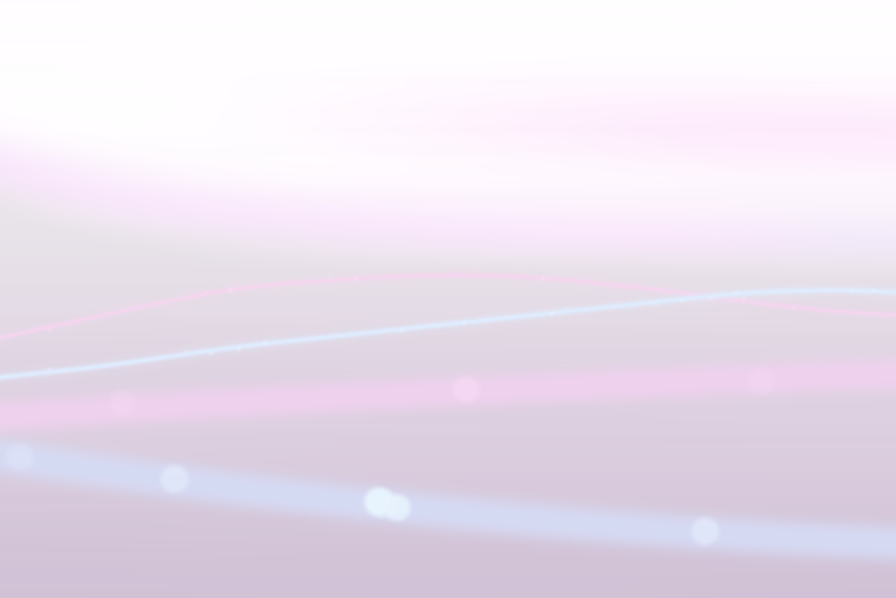
Write a WebGL 1 fragment shader that draws this background.

```glsl
precision highp float;
// Pale mist over a mauve ground, crossed by two soft ribbons and two thin threads.
// Gaussian bands blend the sky; curves in x place the ribbons, threads,
// bokeh discs and hashed sparkles. Heights are fractions of the canvas.
uniform vec2 u_resolution;

float hash(vec2 p) {
  vec3 q = fract(vec3(p.xyx) * vec3(0.1031, 0.1030, 0.0973));
  q += dot(q, q.yzx + 33.33);
  return fract((q.x + q.y) * q.z);
}

float noise(vec2 p) {
  vec2 i = floor(p), f = fract(p);
  f = f * f * (3.0 - 2.0 * f);
  return mix(mix(hash(i), hash(i + vec2(1, 0)), f.x),
             mix(hash(i + vec2(0, 1)), hash(i + vec2(1, 1)), f.x), f.y);
}

// Bell-shaped falloff: 1 at d = 0, fading over the given width
float glow(float d, float width) {
  return exp(-d * d / (width * width));
}

// Flat-topped band with soft borders
float ribbon(float d, float width) {
  return exp(-pow(abs(d) / width, 3.0));
}

// Heights of the four curves
float pinkThread(float x) {
  float rise = max(0.25 - x, 0.0);
  return 0.506 + 0.034 * cos(5.818 * (x - 0.51)) - 0.6 * rise * rise
       + 0.006 * glow(x - 0.27, 0.09);
}

float blueThread(float x) {
  float bend = max(x - 0.78, 0.0);
  return 0.369 + 0.16 * x + 0.009 * smoothstep(0.08, 0.3, x) - 0.55 * bend * bend;
}

float pinkRibbon(float x) {
  return 0.304 + 0.09 * x - 0.019 * x * x;
}

float blueRibbon(float x) {
  return 0.238 - 0.2325 * x + 0.0865 * x * x;
}

float disc(vec2 p, vec2 center, float radius) {
  return 1.0 - smoothstep(radius * 0.6, radius * 1.15, length(p - center));
}

// Small dots scattered near a thread, one per cell in x
float sparkles(vec2 p, float aspect, float height, float seed) {
  float cell = floor(p.x * 32.0);
  float pick = hash(vec2(cell, seed));
  float x = (cell + 0.2 + 0.6 * hash(vec2(cell, seed + 7.0))) / 32.0;
  float lift = 0.012 * (hash(vec2(cell, seed + 13.0)) - 0.5);
  vec2 d = vec2((p.x - x) * aspect, p.y - height - lift);
  return smoothstep(0.4, 1.0, pick) * glow(length(d), 0.0035);
}

void main() {
  vec2 uv = gl_FragCoord.xy / u_resolution;
  float aspect = u_resolution.x / u_resolution.y;
  vec2 p = vec2(uv.x * aspect, uv.y);
  float x = uv.x, y = uv.y;

  // Ground: mauve below, paler grey toward the horizon
  vec3 ground = mix(vec3(0.82, 0.76, 0.84), vec3(0.863, 0.812, 0.876), smoothstep(0.0, 0.32, y));
  ground = mix(ground, vec3(0.91, 0.888, 0.914), smoothstep(0.26, 0.64, y));

  // Sky: white with a warm pink veil and a lilac band along the horizon
  float horizon = 0.565 + 0.115 * exp(-4.5 * x);
  float above = y - horizon + 0.012 * (noise(vec2(x * 3.0, y * 18.0)) - 0.5);
  vec3 sky = vec3(1.0, 0.994, 1.0);
  float veil = smoothstep(0.12, 0.85, x) * glow(y - 0.815 + 0.04 * x, 0.075);
  sky = mix(sky, vec3(0.994, 0.925, 0.99), veil);
  vec3 lilac = mix(vec3(0.975, 0.898, 0.985), vec3(0.945, 0.91, 0.975), smoothstep(0.72, 1.0, x));
  sky = mix(sky, lilac, 0.9 * glow(above - 0.03, 0.065));
  sky = mix(sky, vec3(0.99, 0.955, 0.99), 0.6 * smoothstep(0.2, 0.8, x) * glow(y - 0.675, 0.035));
  vec3 color = mix(ground, sky, smoothstep(-0.04, 0.05, above));

  // Faint horizontal streaks
  color += 0.006 * (noise(vec2(x * 2.0, y * 60.0)) - 0.5);

  // Broad ribbons
  color = mix(color, vec3(0.945, 0.82, 0.94), 0.85 * ribbon(y - pinkRibbon(x), 0.028));
  color = mix(color, vec3(0.835, 0.86, 0.96), 0.92 * ribbon(y - blueRibbon(x), 0.031));

  // Bokeh on the pink ribbon
  for (int i = 0; i < 3; i++) {
    float n = float(i);
    float at = 0.137 + 0.4105 * n - 0.027 * n * n;
    float lift = 0.01 - 0.007 * n;
    float d = disc(p, vec2(at * aspect, pinkRibbon(at) + lift), 0.025);
    color = mix(color, vec3(0.965, 0.85, 0.955), d * (i == 1 ? 0.75 : 0.4));
  }

  // Bokeh on the blue ribbon, with one bright double disc
  for (int i = 0; i < 4; i++) {
    float n = float(i);
    float at = 0.022 + 0.173 * n + 0.031 * n * (n - 1.0) + 0.01 * n * (n - 1.0) * (n - 2.0);
    vec2 center = vec2(at * aspect, blueRibbon(at) + 0.003);
    float d = disc(p, center, 0.026);
    color = mix(color, vec3(0.895, 0.92, 0.985), d * (i == 0 ? 0.35 : 0.75));
    if (i == 2) {
      float pair = max(disc(p, center + vec2(-0.011, 0.004), 0.027),
                       0.85 * disc(p, center + vec2(0.02, -0.006), 0.025));
      color = mix(color, vec3(0.91, 0.96, 0.995), 0.95 * pair);
    }
  }

  // Thin threads with a light halo, then their sparkles
  float pinkY = pinkThread(x), blueY = blueThread(x);
  color = mix(color, vec3(0.965, 0.835, 0.94), 0.75 * glow(y - pinkY, 0.0038) + 0.15 * glow(y - pinkY, 0.011));
  color = mix(color, vec3(0.875, 0.925, 0.995), 0.85 * glow(y - blueY, 0.0048) + 0.15 * glow(y - blueY, 0.013));
  color = mix(color, vec3(0.99, 0.89, 0.97), 0.6 * sparkles(uv, aspect, pinkY, 3.0));
  color = mix(color, vec3(0.92, 0.95, 1.0), 0.6 * sparkles(uv, aspect, blueY, 41.0));

  gl_FragColor = vec4(clamp(color, 0.0, 1.0), 1.0);
}
```
